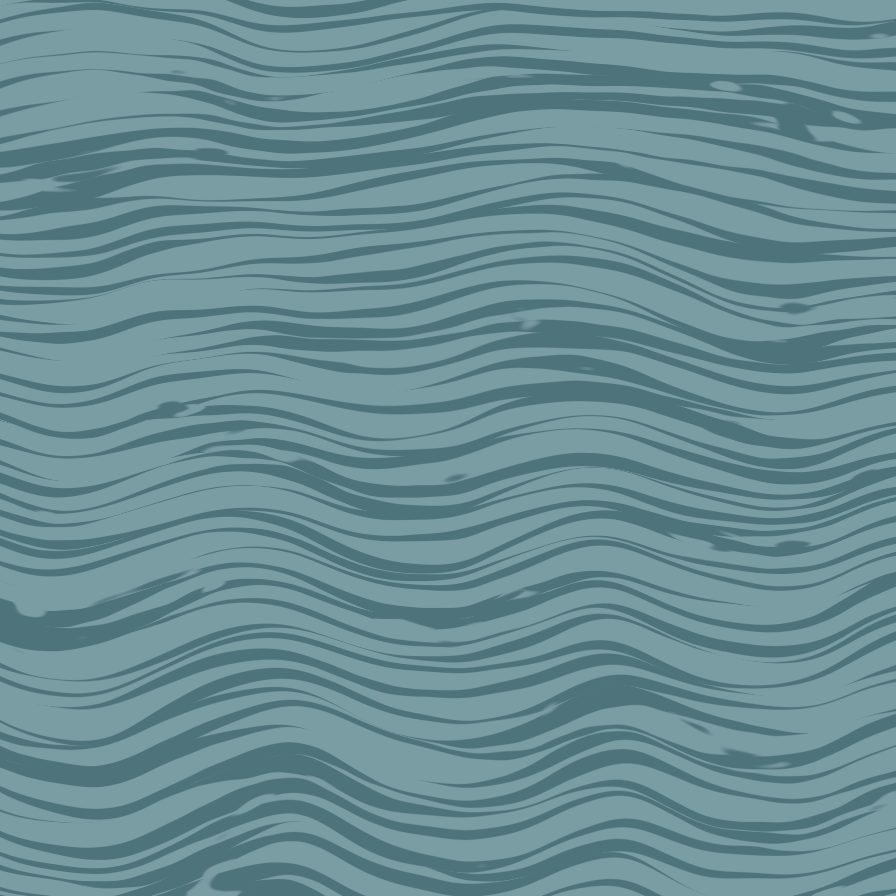
A WebGL 2 fragment shader for this pattern:

```glsl
#version 300 es
precision highp float;
// Wavy hand-inked grain: tapering dark strokes flowing over a blue-grey ground.

#define LANES 50.0        // strokes from bottom to top
#define WAVE_HEIGHT 0.062 // broad bending of all strokes
#define KINK_HEIGHT 0.011 // small bends
#define WANDER 1.25       // drift of a stroke, in lanes
#define STROKE_WIDTH 0.14 // mean half width, in lanes
#define WIDTH_CHANGE 0.48 // swelling and tapering along a stroke
#define BLOT_WIDTH 0.50   // extra half width in heavy areas
#define GROUND vec3(0.48, 0.61, 0.64)
#define INK vec3(0.31, 0.45, 0.48)

uniform vec2 u_resolution;
out vec4 fragColor;

const float TAU = 6.2831853;

// Integer hash of a lattice cell, returned as a unit gradient
vec2 cellGradient(ivec2 cell) {
    uvec2 c = uvec2(cell);
    uint h = c.x * 1597334677u ^ c.y * 3812015801u;
    h = (h ^ (h >> 16)) * 2246822519u;
    h = (h ^ (h >> 13)) * 3266489917u;
    h ^= h >> 16;
    float angle = TAU * float(h & 65535u) / 65536.0;
    return vec2(cos(angle), sin(angle));
}

// Gradient noise, roughly -0.7 to 0.7
float gradientNoise(vec2 p) {
    vec2 base = floor(p);
    vec2 f = p - base;
    ivec2 cell = ivec2(base);
    vec2 u = f * f * f * (f * (f * 6.0 - 15.0) + 10.0);
    float a = dot(cellGradient(cell), f);
    float b = dot(cellGradient(cell + ivec2(1, 0)), f - vec2(1, 0));
    float c = dot(cellGradient(cell + ivec2(0, 1)), f - vec2(0, 1));
    float d = dot(cellGradient(cell + ivec2(1, 1)), f - vec2(1, 1));
    return mix(mix(a, b, u.x), mix(c, d, u.x), u.y);
}

// Height along the bent flow, in canvas units
float flowHeight(vec2 p) {
    float broad = gradientNoise(p * vec2(3.6, 2.3) + vec2(5.3, 11.7));
    float kinks = gradientNoise(p * vec2(9.0, 3.5) + vec2(31.2, 4.6));
    float swayHeight = mix(0.014, 0.003, smoothstep(0.3, 0.6, p.y));
    float sway = cos(TAU * (p.x - 0.31) / 0.36 + 0.8 * p.y);
    return p.y - WAVE_HEIGHT * broad - KINK_HEIGHT * kinks - swayHeight * sway;
}

// Signed distance to one stroke, in lanes
float strokeDistance(float x, float height, float lane, float heavy) {
    float seed = lane * 7.31;
    float drift = WANDER * gradientNoise(vec2(x * 3.2, seed + 40.3));
    float change = gradientNoise(vec2(x * 3.8 + 17.0, seed + 0.27));
    float ragged = gradientNoise(vec2(x * 24.0, seed + 90.6));
    float halfWidth = STROKE_WIDTH + WIDTH_CHANGE * change
                    + heavy * (BLOT_WIDTH + 0.45 * ragged);
    return abs(height - lane - 0.5 - drift) - halfWidth;
}

void main() {
    vec2 p = gl_FragCoord.xy / u_resolution.y;
    float height = flowHeight(p) * LANES;
    float lane = floor(height);

    // Areas where the ink runs heavier
    float heavy = max(0.0, gradientNoise(vec2(p.x * 4.5 + 2.4, height * 0.28)));

    // Union of the nearby strokes
    float ink = 1e3;
    for (int i = -2; i <= 2; i++) {
        ink = min(ink, strokeDistance(p.x, height, lane + float(i), heavy));
    }

    // Torn slits and loose wisps in the heavy areas
    float limit = max(0.30, 0.78 - 1.5 * heavy);
    float slit = gradientNoise(vec2(p.x * 15.0 + 0.12 * height, height * 1.15));
    float wisp = gradientNoise(vec2(p.x * 13.0 + 60.0, height * 1.05 + 23.5));
    ink = max(ink, (slit - limit) / 1.5);
    ink = min(ink, (limit + 0.04 - wisp) / 1.5);

    // Edge smoothed over about one pixel
    float edge = 0.75 * LANES / u_resolution.y;
    float coverage = 1.0 - smoothstep(-edge, edge, ink);
    fragColor = vec4(mix(GROUND, INK, coverage), 1.0);
}
```
